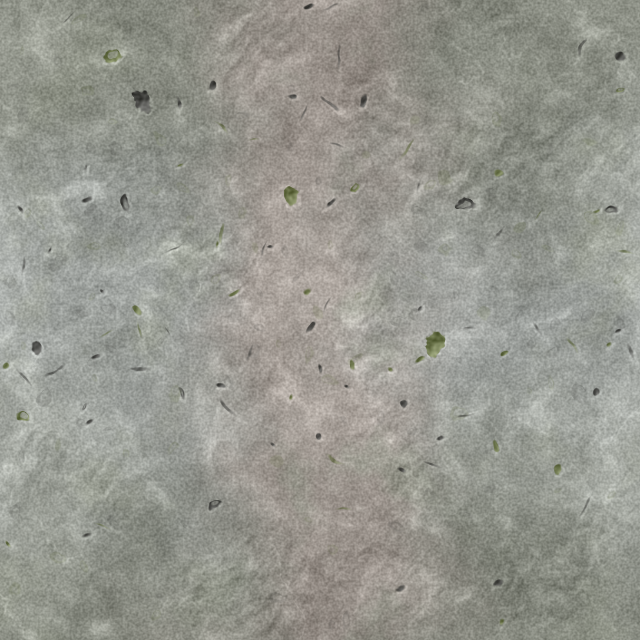
A three.js fragment shader for this texture:

```glsl
// Weathered concrete: pale, warm and mossy stains blended by layered gradient
// noise, with fine grain, embossed wear and veins, then scattered pits, moss
// flecks, scratches and faint shell prints stamped from jittered grid cells.
varying vec2 vUv;

const vec3 WARM_TINT = vec3(0.027, -0.004, -0.031);
const vec3 MOSS_TINT = vec3(-0.006, 0.007, -0.034);
const vec3 COOL_TINT = vec3(-0.008, 0.008, -0.006);
const vec3 PIT_DARK = vec3(0.20, 0.20, 0.19);
const vec3 MOSS_GREEN = vec3(0.33, 0.37, 0.19);
const float TAU = 6.28318;

vec2 hash22(vec2 p) {
  vec3 q = fract(p.xyx * vec3(0.1031, 0.1030, 0.0973));
  q += dot(q, q.yzx + 33.33);
  return fract((q.xx + q.yz) * q.zy);
}

vec2 rotate(vec2 p, float angle) {
  float c = cos(angle), s = sin(angle);
  return vec2(c * p.x - s * p.y, s * p.x + c * p.y);
}

float cornerSlope(vec2 cell, vec2 offset) {
  float angle = TAU * hash22(cell).x;
  return dot(vec2(cos(angle), sin(angle)), offset);
}

float gradientNoise(vec2 p) {
  vec2 i = floor(p), f = fract(p);
  vec2 u = f * f * f * (f * (f * 6.0 - 15.0) + 10.0);
  vec2 e = vec2(1.0, 0.0);
  float low = mix(cornerSlope(i, f), cornerSlope(i + e, f - e), u.x);
  float high = mix(cornerSlope(i + e.yx, f - e.yx), cornerSlope(i + 1.0, f - 1.0), u.x);
  return mix(low, high, u.y);
}

float fbm(vec2 p) {
  float sum = 0.0, weight = 0.5;
  for (int i = 0; i < 5; i++) {
    sum += weight * gradientNoise(p);
    p = rotate(p, 0.65) * 2.03 + 19.7;
    weight *= 0.56;
  }
  return sum;
}

// Bell curve around a centre line
float bell(float x, float centre, float width) {
  float d = (x - centre) / width;
  return exp(-d * d);
}

float ellipseDistance(vec2 p, vec2 radius) {
  return (length(p / radius) - 1.0) * radius.y;
}

// Height drop along the light direction, as a shading amount
float emboss(vec2 p) {
  return gradientNoise(p) - gradientNoise(p + vec2(0.14, -0.12));
}

// Stamps one irregular mark per chosen cell; slim sets its width to length
vec3 stampMarks(vec3 color, vec2 uv, float cells, float density, float size,
                float slim, float hollowShare, float opacity, float seed) {
  float soft = 0.0013;
  float speckle = gradientNoise(uv * 140.0 + seed);
  float ragged = 0.45 * gradientNoise(uv * 75.0 + seed) + 0.25 * speckle;
  for (int j = -1; j <= 1; j++) {
    for (int i = -1; i <= 1; i++) {
      vec2 cell = floor(uv * cells) + vec2(float(i), float(j));
      vec2 place = hash22(cell + seed);
      vec2 kind = hash22(cell + seed + 41.0);
      vec2 form = hash22(cell + seed + 83.0);
      vec2 centre = (cell + 0.15 + 0.7 * place) / cells;
      float present = step(kind.x, density * (0.3 + bell(centre.y, 0.54, 0.22)));
      vec2 q = rotate(uv - centre, TAU * form.y);
      float reach = size * mix(0.4, 1.0, form.x);
      vec2 radius = reach * vec2(1.0, slim * mix(0.8, 1.5, kind.y));
      float d = ellipseDistance(q, radius) + ragged * radius.y;
      float fill = 1.0 - smoothstep(-soft, soft, d);
      float inner = ellipseDistance(q - 0.18 * radius, radius * 0.58) + ragged * radius.y;
      float hole = 1.0 - smoothstep(-soft, soft, inner);
      fill *= 1.0 - 0.8 * hole * step(fract(form.x * 7.3), hollowShare);
      // Shadow falls on one side of the hollow, a pale lip on the other
      float side = dot(uv - centre, vec2(0.6, -0.8)) / reach;
      float lip = bell(d, 0.0025, 0.002) * smoothstep(-0.2, 0.6, side);
      vec3 pigment = mix(PIT_DARK, MOSS_GREEN, step(0.58, fract(kind.y * 5.7)));
      pigment += 0.22 * smoothstep(-0.2, 0.7, side) + 0.18 * speckle;
      color += present * opacity * 0.10 * lip;
      color = mix(color, pigment, present * opacity * fill);
    }
  }
  return color;
}

void main() {
  vec2 uv = vUv;
  vec2 drift = vec2(fbm(uv * 3.1 + 7.0), fbm(uv * 3.1 + 31.0));
  vec2 warped = uv + 0.32 * drift;

  // Broad stains: bright middle band, warm centre column, mossy flanks
  float band = bell(warped.y, 0.50, 0.25);
  float warm = bell(warped.x, 0.51, 0.16);
  float edge = smoothstep(0.33, 0.5, abs(warped.x - 0.5));
  float columns = cos(2.0 * TAU * (warped.x - 0.5));
  float tone = 0.590 + mix(-0.047, 0.046, band) + 0.018 * columns + 0.042 * edge * band;

  // Cloudy blotches, wisps and grain
  float wisps = fbm(uv * 13.0 + 2.5 * drift);
  tone += 0.13 * fbm(uv * 5.0 + 11.0) + 0.12 * wisps;
  tone += 0.07 * smoothstep(0.10, 0.40, wisps);
  tone += 0.11 * fbm(uv * 37.0 + 53.0);
  tone += 0.095 * gradientNoise(uv * 193.0) + 0.075 * gradientNoise(uv * 287.0 + 5.0);

  // Embossed wear in patches, and thin pale veins
  vec2 wear = rotate(uv, 0.5) * vec2(46.0, 29.0) + 4.0 * drift;
  float worn = smoothstep(-0.1, 0.3, gradientNoise(uv * 6.0 + 71.0));
  tone += (0.17 * emboss(wear) + 0.13 * emboss(wear * 2.3 + 9.0)) * worn;
  float vein = 1.0 - smoothstep(0.0, 0.022, abs(fbm(uv * 4.3 + 91.0)));
  tone += 0.045 * vein * smoothstep(0.0, 0.3, gradientNoise(uv * 5.0 + 23.0));

  vec3 tint = mix(mix(MOSS_TINT, COOL_TINT, band), WARM_TINT, warm);
  float stain = smoothstep(0.03, 0.35, fbm(uv * 6.0 + 137.0));
  vec3 color = vec3(tone) + mix(tint, MOSS_TINT * 1.3, 0.6 * stain);

  // Faint prints first, then scratches, specks and the larger pits
  vec2 bent = uv + 0.007 * vec2(gradientNoise(uv * 34.0), gradientNoise(uv * 34.0 + 61.0));
  color = stampMarks(color, bent, 19.0, 0.50, 0.014, 0.55, 0.8, 0.17, 3.0);
  color = stampMarks(color, bent, 16.0, 0.28, 0.014, 0.16, 0.0, 0.55, 211.0);
  color = stampMarks(color, bent, 17.0, 0.22, 0.008, 0.45, 0.1, 0.85, 307.0);
  color = stampMarks(color, bent, 8.0, 0.28, 0.021, 0.52, 0.5, 0.88, 419.0);
  gl_FragColor = vec4(clamp(color, 0.0, 1.0), 1.0);
}
```
